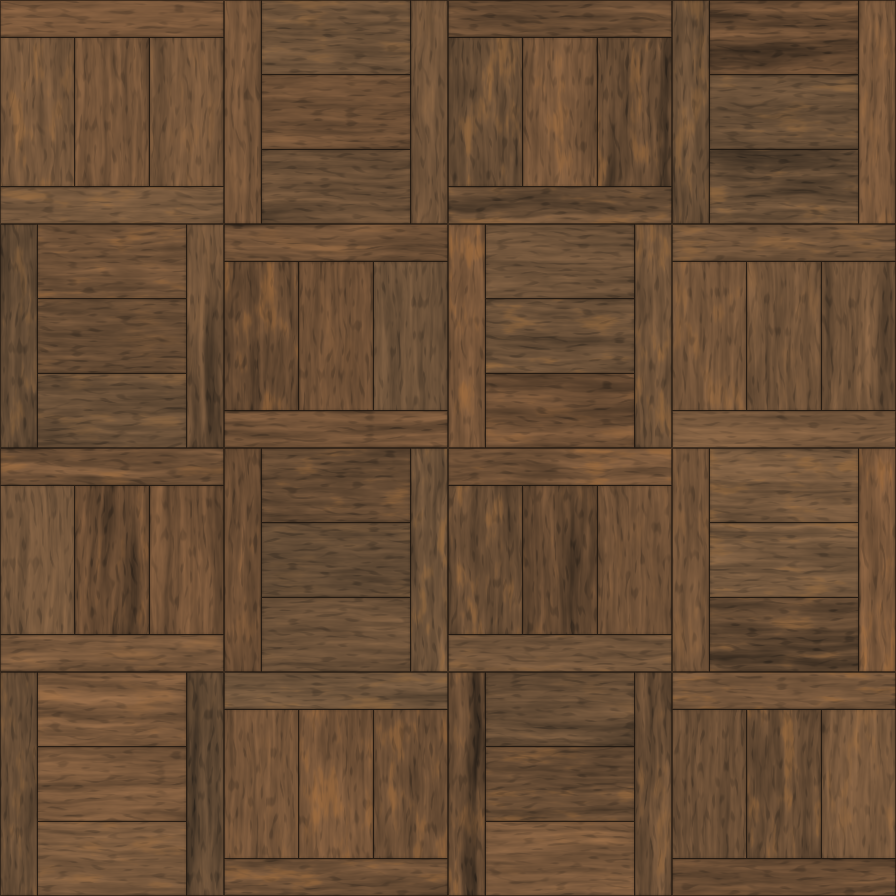
Write a three.js fragment shader that draws this texture.

```glsl
// Dark walnut parquet: framed three-plank blocks, turned a quarter in a checkerboard.
#define BLOCKS 4.0          // blocks across and down
#define JOINT 0.0007        // half width of a joint
#define SOFT 0.0010         // edge smoothing
#define PLANK_TONE 0.26     // tone spread between planks
#define BAND_DEPTH 0.55     // strength of broad grain bands
#define STREAK_DEPTH 0.34   // strength of thin streaks
#define PORE_DEPTH 0.20     // darkness of pores
#define AMBER_GLOW 0.60     // strength of golden patches
#define WARP 0.010          // waviness of the grain

varying vec2 vUv;

const vec3 DARK_WOOD = vec3(0.235, 0.180, 0.130);
const vec3 LIGHT_WOOD = vec3(0.580, 0.425, 0.290);
const vec3 AMBER_WOOD = vec3(0.640, 0.430, 0.220);
const vec3 JOINT_COLOR = vec3(0.110, 0.080, 0.055);

float hash(vec2 p) {
  vec3 h = fract(vec3(p.xyx) * 0.1031);
  h += dot(h, h.yzx + 33.33);
  return fract((h.x + h.y) * h.z);
}

float cornerSlope(vec2 cell, vec2 offset) {
  float angle = 6.28319 * hash(cell);
  return dot(vec2(cos(angle), sin(angle)), offset);
}

// Gradient noise, about -0.7 to 0.7
float noise(vec2 p) {
  vec2 i = floor(p), f = p - i;
  vec2 w = f * f * f * (f * (f * 6.0 - 15.0) + 10.0);
  vec2 e = vec2(1.0, 0.0);
  return mix(
    mix(cornerSlope(i, f), cornerSlope(i + e, f - e), w.x),
    mix(cornerSlope(i + e.yx, f - e.yx), cornerSlope(i + 1.0, f - 1.0), w.x), w.y);
}

float fbm(vec2 p) {
  float sum = 0.0, amp = 0.65;
  for (int k = 0; k < 3; k++) {
    sum += amp * noise(p);
    p = p * 2.03 + 17.3;
    amp *= 0.5;
  }
  return sum;
}

// Wood colour; g.x runs along the grain, g.y across it
vec3 wood(vec2 g, vec2 id) {
  vec2 seed = 90.0 * vec2(hash(id + 3.7), hash(id + 19.1));
  float tone = hash(id + 41.3) - 0.5;
  float striped = hash(id + 67.9);
  float mottled = hash(id + 83.5);

  // Bend the fibres slightly
  vec2 bent = g;
  bent.y += WARP * fbm(g * vec2(9.0, 22.0) + seed);

  // Broad bands, thin streaks and pores
  float bands = fbm(bent * vec2(3.5, 55.0) + seed.yx);
  float streaks = fbm(bent * vec2(7.0, 150.0) + seed + 31.0);
  float fibres = noise(g * vec2(28.0, 260.0) + seed);
  float pores = smoothstep(0.12, 0.45, noise(bent * vec2(55.0, 230.0) + seed.yx + 11.0));

  // Ragged cloudy figure
  float cloud = fbm(g * vec2(16.0, 42.0) + seed + 57.0);
  float flame = fbm(g * vec2(38.0, 150.0) + seed.yx + 5.0);

  float shade = 0.56 + PLANK_TONE * tone;
  shade += BAND_DEPTH * mix(0.45, 1.1, striped) * bands;
  shade += STREAK_DEPTH * streaks + 0.12 * fibres;
  shade += 0.30 * mottled * cloud + 0.14 * flame;
  shade -= PORE_DEPTH * pores;

  // Occasional dark heartwood veins
  float vein = smoothstep(0.10, 0.35, noise(bent * vec2(2.5, 38.0) + seed + 71.0));
  shade -= 0.22 * vein * smoothstep(0.35, 0.9, striped);

  vec3 color = mix(DARK_WOOD, LIGHT_WOOD, clamp(shade, -0.2, 1.1));
  float glow = smoothstep(0.06, 0.42, cloud + 0.45 * flame + 0.35 * bands);
  color = mix(color, AMBER_WOOD, AMBER_GLOW * glow * mottled * clamp(shade, 0.0, 1.0));

  // Slight red or grey tint per plank
  float warmth = hash(id + 101.3) - 0.5;
  return color * (1.0 + warmth * vec3(0.05, -0.01, -0.06));
}

void main() {
  vec2 p = vUv * BLOCKS;
  vec2 block = min(floor(p), BLOCKS - 1.0);
  vec2 q = p - block;
  if (mod(block.x + block.y, 2.0) < 0.5) q = q.yx;

  // Two frame planks lie along x, three inner planks along y
  bool isFrame = abs(q.y - 0.5) > 1.0 / 3.0;
  float side = step(0.5, q.y);
  float column = clamp(floor(q.x * 3.0), 0.0, 2.0);
  vec2 center = isFrame ? vec2(0.5, (1.0 + 10.0 * side) / 12.0)
                        : vec2((column + 0.5) / 3.0, 0.5);
  vec2 halfSize = isFrame ? vec2(0.5, 1.0 / 12.0) : vec2(1.0 / 6.0, 1.0 / 3.0);
  float plank = isFrame ? 3.0 + side : column;

  vec2 local = (q - center) / BLOCKS;
  vec2 inset = halfSize / BLOCKS - abs(local);
  float edge = min(inset.x, inset.y);

  vec2 id = block * vec2(7.0, 13.0) + vec2(plank * 29.0, plank * 5.0);
  vec3 color = wood(isFrame ? local : local.yx, id);

  // Worn plank edges and dark joints
  color *= mix(0.90, 1.0, smoothstep(0.0, 0.004, edge));
  float joint = 1.0 - smoothstep(JOINT - 0.5 * SOFT, JOINT + 0.5 * SOFT, edge);
  gl_FragColor = vec4(mix(color, JOINT_COLOR, 0.85 * joint), 1.0);
}
```
